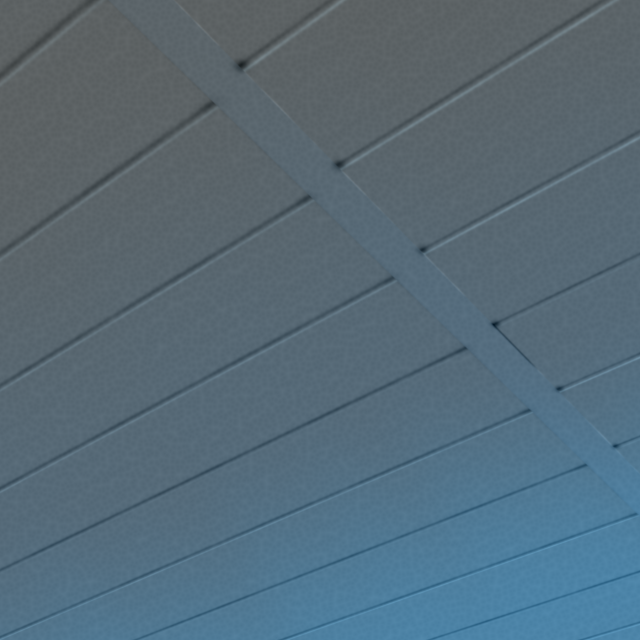
Write a Shadertoy shader that draws this texture.

```glsl
// Painted plank ceiling seen at a slant, crossed by one diagonal batten, in a cool glow.
// A projective map turns canvas position into a plank number; grooves lie at whole numbers,
// each a soft dark gap with a pale lip. Cellular noise and layered sines add the wear.

const vec3 GREY  = vec3(0.365, 0.385, 0.390);
const vec3 SLATE = vec3(0.335, 0.420, 0.480);
const vec3 BLUE  = vec3(0.300, 0.520, 0.660);
const vec3 LIP_TINT    = vec3(0.080, 0.105, 0.115);
const vec3 BATTEN_TINT = vec3(-0.004, 0.012, 0.026);

const float FAN_SLOPE = 0.89;      // slant of the grooves at the left side
const float FAN_CLOSE = 0.463;     // how fast they converge
const float FIRST_GROOVE = 0.121;  // height of groove 0 at the left side
const float PLANK_SIZE = 0.3441;   // perspective plank spacing
const float PLANK_SHRINK = 0.1697;
const float RIGHT_SHIFT = 0.10;    // planks right of the batten are offset

const vec2 BATTEN_LEFT  = vec2(0.169, 1.030);  // x at the top, x per unit down
const vec2 BATTEN_RIGHT = vec2(0.272, 0.983);

const float GAP_WIDTH = 0.023;     // widths in plank units
const float LIP_WIDTH = 0.014;
const float LIP_OFFSET = 0.036;
const float NAIL_SIZE = 0.045;
const float GRAIN_SCALE = 120.0;
const float GRAIN_AMOUNT = 0.030;

vec2 hash2(vec2 c) {
    vec3 q = fract(c.xyx * vec3(0.1031, 0.1030, 0.0973));
    q += dot(q, q.yzx + 33.33);
    return fract((q.xx + q.yz) * q.zy);
}

// Distance to the nearest scattered point
float cellular(vec2 p) {
    vec2 cell = floor(p), local = fract(p);
    float nearest = 2.0;
    for (int j = -1; j <= 1; j++)
        for (int i = -1; i <= 1; i++) {
            vec2 o = vec2(i, j);
            nearest = min(nearest, length(o + hash2(cell + o) - local));
        }
    return nearest;
}

// Slow irregular wave, roughly -1 to 1
float waves(float t) {
    return (sin(t) + 0.6 * sin(2.3 * t + 1.7) + 0.4 * sin(5.1 * t + 4.0)) / 2.0;
}

float bell(float d, float width) {
    return exp(-d * d / (width * width));
}

// Signed distance to a batten edge, positive to its right
float edgeDistance(vec2 p, vec2 edge) {
    return (p.x - edge.x - edge.y * p.y) / length(vec2(1.0, edge.y));
}

void mainImage(out vec4 fragColor, in vec2 fragCoord) {
    vec2 p = fragCoord / iResolution.xy;
    p.y = 1.0 - p.y;                       // measured downward from the top
    float px = 1.0 / iResolution.y;

    // Batten and the two fields of planks
    float dl = edgeDistance(p, BATTEN_LEFT);
    float dr = edgeDistance(p, BATTEN_RIGHT);
    float leftField = 1.0 - smoothstep(-px, px, dl);
    float rightField = smoothstep(-px, px, dr);
    float batten = 1.0 - leftField - rightField;
    bool onRight = dl + dr > 0.0;

    // Plank number and local plank size
    float fan = 1.0 + FAN_CLOSE * p.x;
    float height = (p.y + FAN_SLOPE * p.x) / fan;
    float depth = PLANK_SIZE - PLANK_SHRINK * height;
    float plank = (height - FIRST_GROOVE) / depth + (onRight ? RIGHT_SHIFT : 0.0);
    float size = depth * depth * fan / (PLANK_SIZE - PLANK_SHRINK * FIRST_GROOVE)
               / length(vec2(1.0, FAN_SLOPE - FAN_CLOSE * height));
    float row = round(plank);
    float d = (plank - row) * size;

    // Glow from the lower right, with faint mottling and streaks along the planks
    float glow = p.y + 0.35 * p.x + 0.025 * waves(7.0 * p.x - 4.0 * p.y);
    vec3 color = mix(GREY, SLATE, smoothstep(0.1, 0.95, glow));
    color = mix(color, BLUE, smoothstep(0.8, 1.3, glow));
    color += 0.004 * waves(plank * 23.0 + 2.0 * p.x) * (1.0 - batten);
    color += BATTEN_TINT * batten;

    // Grooves: dark gap above, pale lip below; some deeper rows lose their lip
    float field = onRight ? rightField : leftField;
    float wear = 1.0 + 0.22 * waves(31.0 * p.x + 9.0 * row);
    bool shadowed = row > 3.5 && mod(row, 2.0) < 0.5;
    float lipAmount = (shadowed ? 0.2 : 0.85) * (onRight ? 1.15 : 0.65);
    float gapAmount = (shadowed ? 0.11 : 0.095) * (onRight ? 0.8 : 1.0);
    float gapWidth = GAP_WIDTH * (onRight ? 0.75 : 1.0);
    float gap = bell(d + 0.008 * size, max(gapWidth * size, 0.9 * px));
    float lip = bell(d - LIP_OFFSET * size, max(LIP_WIDTH * size, 0.8 * px));
    color -= gapAmount * gap * wear * field;
    color += LIP_TINT * lipAmount * lip * wear * field;

    // Nail dots at the right edge, softer smudges at the left one
    float nail = bell(length(vec2(dr - 0.003, d)), max(NAIL_SIZE * size, px));
    float smudge = bell(length(vec2(0.6 * (dl + 0.006), d)), 0.05 * size);
    color -= onRight ? 0.17 * nail : 0.045 * smudge;

    // Batten edges: broken highlight on the right, faint seam on the left
    float broken = smoothstep(-0.5, 0.7, waves(48.0 * p.y));
    float openSeam = smoothstep(3.95, 4.0, plank) * (1.0 - smoothstep(4.5, 4.75, plank));
    float rightLine = bell(dr, max(0.0018, 0.7 * px));
    color += rightLine * mix(0.055 * broken, -0.13, openSeam);
    color -= 0.025 * bell(dl, max(0.0025, 0.8 * px)) * (0.7 + 0.3 * waves(60.0 * p.y));

    // Fine speckle
    color += GRAIN_AMOUNT * (cellular(p * GRAIN_SCALE) - 0.48);
    fragColor = vec4(clamp(color, 0.0, 1.0), 1.0);
}
```
